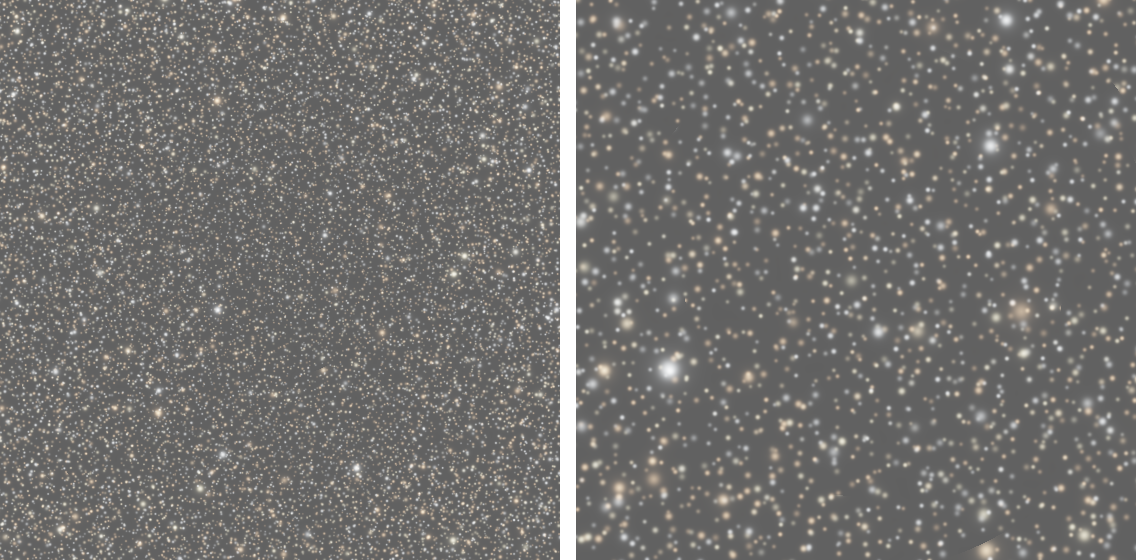
Left: the whole. Right: its middle third, enlarged.
This texture is drawn by a Shadertoy shader. Its source:

```glsl
vec4 hash4(vec3 p) {
    vec4 q = fract(p.xyzx * vec4(0.1031, 0.1030, 0.0973, 0.1099));
    q += dot(q, q.wzxy + 33.33);
    return fract((q.xxyz + q.yzzw) * q.zywx);
}

// Star tint: amber, pale yellow or cool white
vec3 starTint(float h) {
    vec3 amber = vec3(1.0, 0.74, 0.50);
    vec3 yellow = vec3(1.0, 0.95, 0.74);
    vec3 white = vec3(0.94, 0.97, 1.0);
    vec3 warm = mix(amber, yellow, smoothstep(0.22, 0.55, h));
    return mix(warm, white, smoothstep(0.55, 0.75, h));
}

// One jittered grid of stars, each a tight core inside a soft halo
vec3 starLayer(vec2 p, float cells, float size, float halo, float density, float seed) {
    vec2 grid = p * cells + seed * vec2(7.31, 3.77);
    vec2 home = floor(grid);
    float pixel = 0.3 / iResolution.y;
    vec3 light = vec3(0.0);
    for (int y = -1; y <= 1; y++)
    for (int x = -1; x <= 1; x++) {
        vec2 cell = home + vec2(x, y);
        vec4 h = hash4(vec3(cell, seed * 17.0 + 5.0));
        vec4 k = hash4(vec3(cell + 91.0, seed * 11.0 + 2.0));
        float d = length(grid - cell - h.xy) / cells;
        float radius = size * mix(0.7, 1.25, h.z * h.z);
        float soft = radius * radius + pixel * pixel;
        float core = exp(-0.5 * d * d / soft) * radius * radius / soft;
        float glow = halo * exp(-d / (radius * 1.7));
        float power = mix(0.25, 0.95, k.x * k.x);
        light += step(h.w, density) * power * (core + glow) * starTint(k.y);
    }
    return light;
}

void mainImage(out vec4 fragColor, in vec2 fragCoord) {
    vec2 p = fragCoord / iResolution.y;
    vec2 middle = 0.5 * iResolution.xy / iResolution.y;
    float outer = smoothstep(0.05, 0.65, length(p - middle));
    vec3 light = vec3(0.0);

    // Fine dust of stars, smaller toward the middle
    for (int i = 0; i < 3; i++) {
        float s = float(i);
        light += starLayer(p, 71.0 + 9.0 * s, mix(0.00105, 0.0013, outer), 0.06,
                           mix(0.85, 0.65, outer), s + 1.0);
    }

    // Medium stars, thicker toward the corners
    for (int i = 0; i < 2; i++) {
        float s = float(i);
        light += 1.1 * starLayer(p, 33.0 + 7.0 * s, 0.0017, 0.22,
                                 mix(0.25, 0.75, outer), s + 5.0);
    }

    // Bright stars with wide halos
    for (int i = 0; i < 2; i++) {
        float s = float(i);
        light += 1.4 * starLayer(p, 13.0 + 4.0 * s, 0.0026, 0.42,
                                 mix(0.18, 0.42, outer), s + 9.0);
    }

    // Light saturates over the grey sky
    vec3 sky = vec3(0.378);
    fragColor = vec4(sky + (1.0 - sky) * (1.0 - exp(-1.6 * light)), 1.0);
}
```
